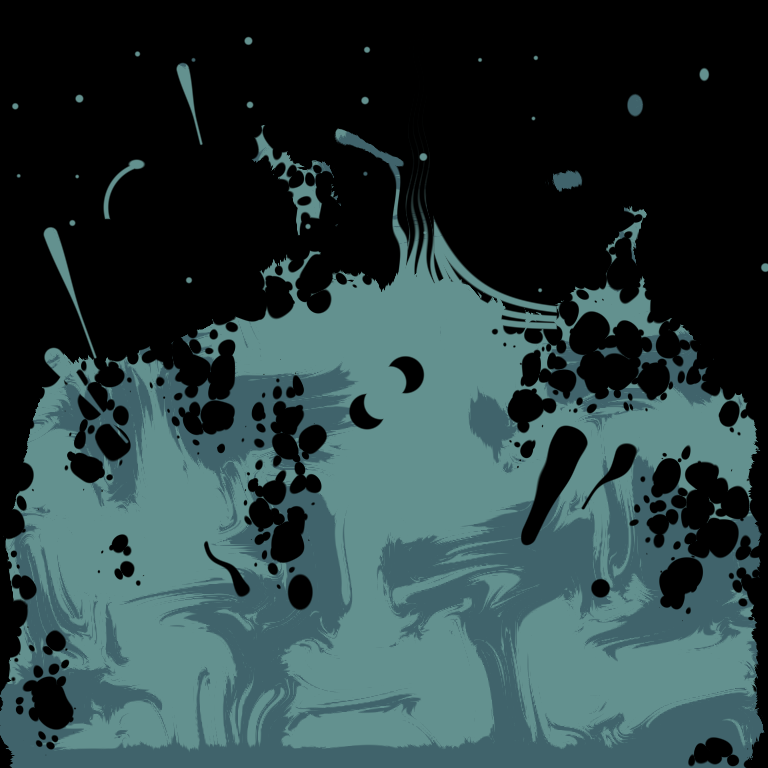
A Shadertoy shader for this background:

```glsl
// A two-tone paint splash bursting upwards on black: a ragged body with a tall jet.
// Cellular holes, opened inside oval zones, carve it into lace; warped
// layered sines fray the rim and mottle the two tones.

vec2 hash2(vec2 c) {
    return fract(sin(vec2(dot(c, vec2(127.1, 311.7)), dot(c, vec2(269.5, 183.3)))) * 43758.5);
}

// Layered sines, each octave rotated and warped by the last
float mottle(vec2 p) {
    float sum = 0., amp = .5;
    for (int i = 0; i < 6; i++) {
        p = mat2(1.5, 1.1, -1.1, 1.5) * p + 1.7;
        p += .8 * sin(p.yx * 1.3 + float(i));
        sum += amp * sin(p.x) * sin(p.y);
        amp *= .68;
    }
    return sum;
}

// Ellipse at (x, y) with radii (w, h)
float oval(vec2 p, float x, float y, float w, float h) {
    return (length((p - vec2(x, y)) / vec2(w, h)) - 1.) * min(w, h);
}

float glow(vec2 p, float x, float y, float w, float h) {
    vec2 q = (p - vec2(x, y)) / vec2(w, h);
    return exp(-dot(q, q));
}

// Tapered stroke from head a to tail b
float drip(vec2 p, vec2 a, vec2 b, float head, float tail) {
    vec2 d = b - a;
    float t = clamp(dot(p - a, d) / dot(d, d), 0., 1.);
    return length(p - a - d * t) - mix(head, tail, smoothstep(0., .7, t));
}

float skyline(float x) {
    return .29 + .25 * smoothstep(-.01, .08, x) + .1 * smoothstep(.2, .38, x)
        - .05 * smoothstep(.6, .68, x) + .07 * exp(-pow(abs(x - .79) / .06, 2.))
        - .12 * smoothstep(.84, 1., x);
}

// Zones where holes open; negative inside
float hollow(vec2 p) {
    float d = skyline(p.x) - .045 - p.y + .12 * exp(-pow(abs(p.x - .55) / .07, 2.));
    d = min(d, oval(p, .37, .385, .05, .16));
    d = min(d, oval(p, .27, .49, .055, .085));
    d = min(d, oval(p, .13, .435, .045, .085));
    d = min(d, oval(p, .165, .27, .04, .03));
    d = min(d, oval(p, .8, .53, .12, .065));
    d = min(d, oval(p, .9, .345, .08, .075));
    d = min(d, oval(p, .69, .47, .028, .09));
    d = min(d, oval(p, .065, .1, .045, .085));
    d = min(d, oval(p, .01, .21, .045, .08));
    d = min(d, oval(p, .01, .355, .05, .06));
    d = min(d, oval(p, .89, .235, .04, .04));
    d = min(d, oval(p, 1., .27, .05, .09));
    return min(d, oval(p, .95, .01, .06, .03));
}

// Round cells whose size follows the zone at their centre
float holes(vec2 p, float cell) {
    float d = 1.;
    for (int k = 0; k < 9; k++) {
        vec2 id = floor(p / cell) + vec2(k % 3 - 1, k / 3 - 1), h = hash2(id);
        vec2 c = (id + .15 + .7 * h) * cell;
        float open = smoothstep(.012, -.025, hollow(c));
        d = min(d, length((p - c) * vec2(1. + .3 * h.x, 1)) - cell * open * (.42 + .28 * h.y) + .004);
    }
    return d;
}

void mainImage(out vec4 fragColor, in vec2 fragCoord) {
    vec2 p = fragCoord / iResolution.xy;
    float px = 1. / iResolution.y, grain = mottle(p * 9.);
    vec2 q = p + .004 * sin(p.yx * 65. + 3. * sin(p * 31.));

    // Body and lacy branches
    float ink = max((p.y - skyline(p.x)) * .7, abs(p.x - .495) - .49);
    ink = min(ink, drip(q, vec2(.36, .6), vec2(.4, .69), .035, .022));
    ink = min(ink, drip(q, vec2(.4, .69), vec2(.42, .77), .022, .018));
    ink = min(ink, drip(q, vec2(.4, .74), vec2(.34, .82), .02, .014));
    ink = min(ink, drip(q, vec2(.78, .62), vec2(.83, .72), .03, .012));
    ink += .02 * grain;
    ink = max(ink, -min(holes(q, .044), holes(q + .007, .021)));

    // Crescents, single holes and slanted slits
    float cut = max(oval(p, .528, .512, .024, .024), -oval(p, .508, .502, .021, .021));
    cut = min(cut, max(oval(p, .478, .464, .023, .023), -oval(p, .496, .476, .022, .022)));
    cut = min(cut, oval(p, .391, .229, .016, .023));
    cut = min(cut, oval(p, .782, .234, .012, .012));
    cut = min(cut, drip(q, vec2(.69, .306), vec2(.745, .43), .012, .018));
    cut = min(cut, drip(q, vec2(.815, .405), vec2(.76, .34), .014, .002));
    cut = min(cut, drip(q, vec2(.32, .23), vec2(.27, .29), .008, .003));
    ink = max(ink, -cut);

    // Jet, its side strands and curving roots
    float spread = .008 + .055 * exp(-max(p.y - .58, 0.) * 16.), x = q.x - .545;
    float jet = abs(x) - spread + .003 * sin(p.y * 47.) * sin(p.y * 19.);
    float slit = abs(sin(x / spread * 4.5)) * spread * .22 - .003 * smoothstep(.62, .68, p.y);
    ink = min(ink, max(max(jet, -slit), max(p.y - .995, .56 - p.y)));
    ink = min(ink, drip(q, vec2(.525, .64), vec2(.512, .79), .006, .003));
    ink = min(ink, drip(q, vec2(.445, .82), vec2(.515, .79), .013, .005) + .006 * grain);
    for (float k = 0.; k < 3.; k++) {
        float fall = .11 * exp(-(p.x - .565) * (34. - 8. * k));
        float root = abs(p.y - .575 - .008 * k - fall) / sqrt(1. + 900. * fall * fall) - .004;
        ink = min(ink, max(root, abs(p.x - .645) - .08));
    }

    // Flying drips, an arc and drops
    ink = min(ink, drip(p, vec2(.238, .91), vec2(.262, .813), .008, .0015));
    ink = min(ink, drip(p, vec2(.066, .695), vec2(.124, .535), .009, .0015));
    ink = min(ink, drip(p, vec2(.07, .535), vec2(.165, .425), .012, .002));
    float arc = max(abs(oval(p, .195, .73, .057, .057)) - .003, max(p.x - .18, .715 - p.y));
    ink = min(ink, min(arc, oval(p, .178, .786, .01, .006)));
    ink = min(ink, oval(p, .827, .863, .01, .014));
    ink = min(ink, oval(p, .917, .903, .006, .008));
    ink = min(ink, oval(p, .737, .765, .018, .014) + .012 * grain);
    vec2 id = floor(p / .075), h = hash2(id + 7.);
    float drop = length(p - (id + .25 + .5 * h) * .075) - .002 - .004 * h.y;
    if (h.x < .3 && p.y > .6) ink = min(ink, drop);

    // Light and dark patches
    float tone = grain * .9 - .22 + .6 * smoothstep(.46, .6, p.y);
    tone += 1.5 * glow(p, .58, .43, .1, .15) + .6 * glow(p, .23, .37, .1, .09);
    tone += .7 * glow(p, .47, .15, .13, .06) + .7 * glow(p, .84, .13, .13, .08);
    tone += .6 * glow(p, .17, .13, .1, .12) + .8 * glow(p, .9, .43, .14, .07);
    tone += .8 * glow(p, .07, .38, .06, .13) + .7 * glow(p, .45, .045, .08, .02);
    tone -= 1.6 * glow(p, .637, .453, .03, .03) + 1.2 * smoothstep(.035, .01, p.y);
    tone -= 1.5 * glow(p, .47, .8, .045, .045) + 1.5 * glow(p, .737, .765, .03, .03);
    float soft = clamp(fwidth(tone), .001, .3);
    vec3 paint = mix(vec3(.25, .39, .42), vec3(.39, .57, .56), smoothstep(-soft, soft, tone));
    fragColor = vec4(paint * (1. - smoothstep(-px, px, ink)), 1);
}
```
